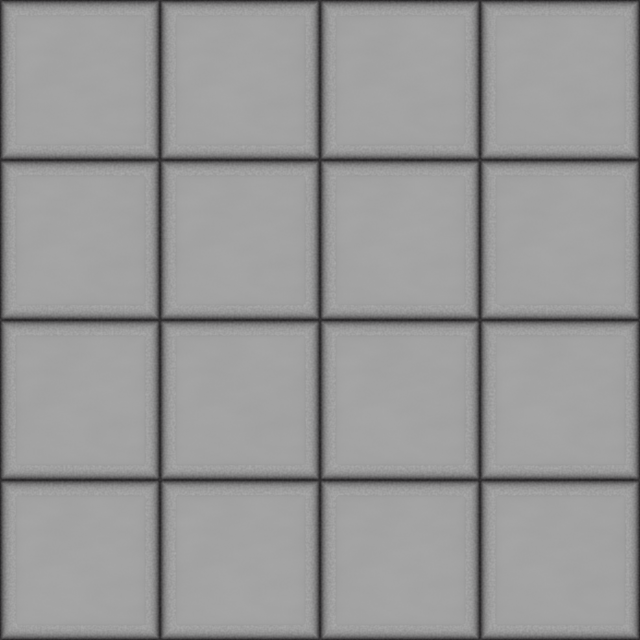
Give the GLSL for this pattern, as a three.js fragment shader.

```glsl
// Four by four square grey tiles with soft dark grooves and a faint inset panel.
// Rounded-box distances shape each tile; wrapping gradient noise adds grain,
// cloudy wear and slightly rough panel edges.

varying vec2 vUv;

vec2 hashGradient(vec2 cell) {
  vec3 p = fract(cell.xyx * vec3(0.1031, 0.1030, 0.0973));
  p += dot(p, p.yzx + 33.33);
  float angle = 6.28318 * fract((p.x + p.y) * p.z);
  return vec2(cos(angle), sin(angle));
}

float corner(vec2 cell, vec2 offset, vec2 f, vec2 period) {
  return dot(hashGradient(mod(cell + offset, period)), f - offset);
}

// Gradient noise over the unit square, wrapping after a whole period
float gradientNoise(vec2 uv, vec2 period) {
  vec2 p = uv * period;
  vec2 cell = floor(p);
  vec2 f = p - cell;
  vec2 blend = f * f * f * (f * (f * 6.0 - 15.0) + 10.0);
  float low = mix(corner(cell, vec2(0.0, 0.0), f, period),
                  corner(cell, vec2(1.0, 0.0), f, period), blend.x);
  float high = mix(corner(cell, vec2(0.0, 1.0), f, period),
                   corner(cell, vec2(1.0, 1.0), f, period), blend.x);
  return mix(low, high, blend.y);
}

float roundedBox(vec2 p, float halfSize, float radius) {
  vec2 q = abs(p) - halfSize + radius;
  return length(max(q, 0.0)) + min(max(q.x, q.y), 0.0) - radius;
}

void main() {
  vec2 local = fract(vUv * 4.0);
  vec2 p = local - 0.5;
  float grain = gradientNoise(vUv, vec2(293.0));
  float speckle = gradientNoise(vUv, vec2(181.0));

  // Soft groove that fades up into the tile face
  float inside = max(-roundedBox(p, 0.5, 0.022), 0.0);
  float depth = inside * inside / (inside + 0.0045);
  float shade = exp(-depth / 0.022);
  float grey = mix(0.64, 0.15, shade);

  // Slightly lighter grout where the grooves cross
  vec2 crossing = 0.5 - abs(p);
  grey += 0.05 * exp(-dot(crossing, crossing) / 0.0003);

  // Inset panel with a faint, uneven outline
  float panel = roundedBox(p - vec2(0.004, -0.002), 0.405, 0.022) + 0.004 * speckle;
  float rim = smoothstep(-0.006, 0.006, panel);
  grey += 0.008 * rim * (1.0 - shade);
  grey -= 0.016 * exp(-panel * panel / 0.00005);
  grey -= 0.010 * exp(-abs(panel) / 0.035) * (1.0 - rim);

  // Grain on the rim and grooves, cloudy wear on the panel
  grey += (0.045 * grain + 0.025 * speckle) * mix(0.1, 1.0, rim);
  float cloud = gradientNoise(local, vec2(4.0, 7.0))
              + 0.5 * gradientNoise(local, vec2(9.0, 17.0));
  grey += (0.012 * cloud + 0.008 * gradientNoise(vUv, vec2(7.0))) * (1.0 - rim);

  // Barely warm and violet tint on the shaded rim
  vec3 rimTint = vec3(0.004, -0.003, 0.003) * rim * shade;
  gl_FragColor = vec4(vec3(grey) + rimTint, 1.0);
}
```
